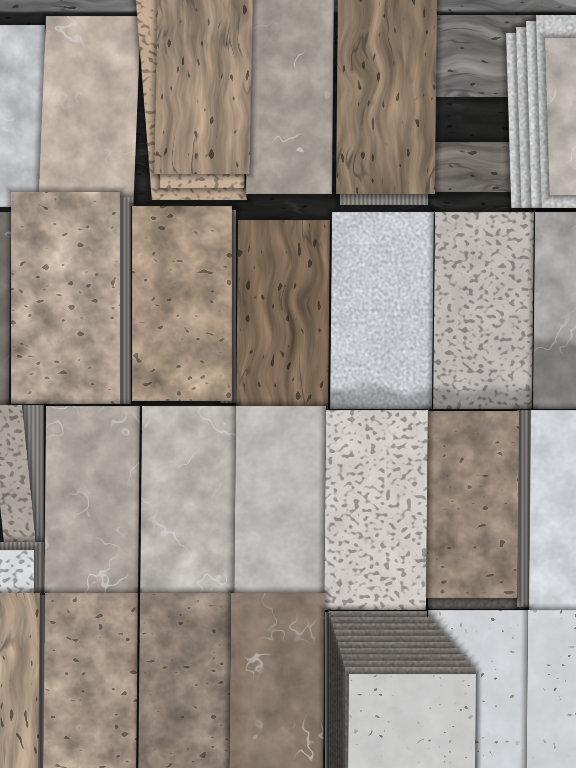
Give the GLSL for this texture, as a WebGL 2 fragment shader.

```glsl
#version 300 es
precision highp float;
// Stone sample slabs laid out in overlapping rows on a wooden pallet.
uniform vec2 u_resolution;
out vec4 fragColor;

const int MARBLE = 0, MOTTLED = 1, STREAKED = 2, FINE = 3, COARSE = 4, SPLIT = 5, PITTED = 6, EDGES = 7;
const float LEFT = -.1, RIGHT = 5.9, BOTTOM = 7.8; // just beyond the canvas
vec2 pos, topPoint, topTone; // topmost surface so far: place on the stone and tone
int topKind;
float pixel, shade;

vec2 gradient(vec2 cell) {
  vec3 h = fract(cell.xyx * vec3(.1031, .103, .0973));
  h += dot(h, h.yzx + 33.33);
  return fract((h.xx + h.yz) * h.zy) * 2.5 - 1.25;
}

float noise(vec2 p) {
  vec2 i = floor(p), f = p - i, u = f * f * (3. - 2. * f), e = vec2(1, 0);
  return mix(mix(dot(gradient(i), f), dot(gradient(i + e), f - e), u.x),
             mix(dot(gradient(i + e.yx), f - e.yx), dot(gradient(i + e.xx), f - e.xx), u.x), u.y);
}

float fbm(vec2 p) {
  float sum = 0., amp = .6;
  for (int i = 0; i < 4; i++) {
    sum += amp * noise(p);
    p = mat2(1.6, 1.2, -1.2, 1.6) * p + 7.;
    amp *= .58;
  }
  return sum;
}

// tone.x is brightness, tone.y runs from cool grey to warm brown
vec3 stone(vec2 p, vec2 tone, int kind) {
  vec3 c = tone.x * mix(vec3(1, 1.02, 1.04), vec3(1, .8, .6), tone.y);
  bool streaked = kind == STREAKED;
  float region = noise(p * 2.5);
  vec2 q = streaked ? vec2(p.x + .12 * region, p.y * .12) : p;
  float cloud = fbm(q * (streaked ? 8. : 3.5));
  float crack = abs(fbm(q * (streaked ? vec2(3, 6) : vec2(1.4)) + 9.));
  vec2 gritScale = kind == MOTTLED ? vec2(12, 18) : streaked ? vec2(20, 9) : kind == FINE ? vec2(31) : vec2(19, 22);
  float grit = noise(p * gritScale);
  float pits = smoothstep(.38, .53, grit);
  if (kind == MARBLE) {
    float vein = smoothstep(.025, 0., crack) * smoothstep(-.05, .35, region);
    c = mix(c * (1. + .28 * cloud), vec3(.85), .6 * vein);
  } else if (kind == MOTTLED) {
    c *= (1. + .5 * cloud) * (1. + .08 * grit - .4 * pits);
  } else if (streaked) {
    c *= (1. + .6 * cloud) * (1. - .45 * pits);
    c = mix(c, vec3(.23), .55 * smoothstep(.05, 0., crack) * smoothstep(0., .3, region));
  } else if (kind == FINE) {
    c *= 1. + .2 * grit + .1 * cloud;
  } else if (kind == COARSE) {
    c *= 1.08 + .1 * cloud - .32 * smoothstep(.02, .38, grit);
  } else if (kind == SPLIT) {
    c *= 1. + .16 * cloud + .04 * grit;
  } else if (kind == PITTED) {
    c = mix(c * (1. + .08 * cloud), vec3(.4, .34, .27), .75 * pits * smoothstep(-.25, .2, region));
  } else {
    c *= .86 + .14 * sin(p.x * 150.);
  }
  return c;
}

// box holds left, top, right, bottom; lean shifts x with depth
void slab(vec4 box, float lean, vec2 tone, int kind) {
  vec2 q = pos - box.xy, halfSize = .5 * (box.zw - box.xy);
  q.x -= lean * q.y;
  vec2 e = abs(q - halfSize) - halfSize;
  float d = max(e.x, e.y), cover = 1. - smoothstep(-pixel, pixel, d);
  shade = mix(shade * (.5 + .5 * smoothstep(-.03, .08, d)), 1., cover);
  topTone = mix(topTone, tone, cover);
  if (d < 0.) {
    topPoint = q + box.xy * 7.;
    topKind = kind;
  }
}

// one slab of a row that shares its top and bottom
void tile(vec2 row, float left, float right, vec2 tone, int kind) {
  slab(vec4(left, row.x, right, row.y), -.01, tone, kind);
}

// thin sheets seen edge on
void sheets(vec4 box) { slab(box, 0., vec2(.58, .2), EDGES); }

void main() {
  // x runs right and y runs down from the top edge
  vec2 uv = gl_FragCoord.xy / u_resolution;
  pos = vec2(uv.x, 1. - uv.y) * vec2(5.76, 7.68);
  pixel = 5. / u_resolution.y;
  shade = 1.;

  // dark ground and pallet boards, grain along x
  topPoint = pos.yx;
  topKind = STREAKED;
  topTone = mix(vec2(.43, .1), vec2(.14, .15), smoothstep(.1, .14, pos.y));
  slab(vec4(4, .15, RIGHT, .97), 0., vec2(.44, .2), STREAKED);
  slab(vec4(4, 1.42, RIGHT, 1.92), 0., vec2(.46, .3), STREAKED);
  topPoint = pos.yx;

  // top row
  vec2 row = vec2(LEFT, 1.94);
  slab(vec4(LEFT, .25, .45, 2.07), 0., vec2(.75, .03), MARBLE);
  slab(vec4(.46, .16, 1.41, 2.06), -.04, vec2(.74, .4), MARBLE);
  slab(vec4(1.35, LEFT, 2.3, 2.), .08, vec2(.7, .65), COARSE);
  slab(vec4(1.6, 1.72, 2.44, 1.88), 0., vec2(.72, .6), COARSE);
  tile(row, 2.48, 3.34, vec2(.64, .32), MARBLE);
  slab(vec4(1.58, LEFT, 2.53, 1.74), -.02, vec2(.6, .65), STREAKED);
  sheets(vec4(3.4, 1.8, 4.28, 2.05));
  tile(row, 3.38, 4.37, vec2(.52, .7), STREAKED);
  for (float i = 0.; i < 4.; i++)
    slab(vec4(5.06 + .1 * i, .33 - .06 * i, RIGHT, 2.08), .03, vec2(.8 - .04 * mod(i, 2.), .08), FINE);
  slab(vec4(5.45, .38, RIGHT, 1.95), .03, vec2(.71, .25), MARBLE);

  // second row
  row = vec2(2.12, 4.09);
  tile(row, LEFT, .11, vec2(.46, .35), MARBLE);
  sheets(vec4(1.1, 1.97, 1.31, 4.04));
  slab(vec4(.11, 1.92, 1.2, 4.04), 0., vec2(.67, .48), MOTTLED);
  sheets(vec4(2.2, 2.1, 2.36, 4.03));
  slab(vec4(1.32, 2.06, 2.32, 4.01), 0., vec2(.63, .62), MOTTLED);
  tile(row + vec2(.08, 0), 2.38, 3.3, vec2(.48, .8), STREAKED);
  tile(row, 3.32, 4.34, vec2(.77, 0), FINE);
  tile(row, 4.35, 5.34, vec2(.69, .2), COARSE);
  tile(row, 5.35, RIGHT, vec2(.64, .15), MARBLE);
  // damp lower ends
  float dampTop = mix(3.82, 3.35, step(5.34, pos.x));
  shade *= 1. - .24 * step(3.3, pos.x) * smoothstep(dampTop, dampTop + .14, pos.y + .15 * noise(pos * 4.));

  // third row
  row = vec2(4.06, 5.93);
  sheets(vec4(.1, 4.05, .44, 5.5));
  slab(vec4(LEFT, 4.05, .22, 5.42), .1, vec2(.62, .3), COARSE);
  sheets(vec4(LEFT, 5.42, .44, 6.));
  slab(vec4(LEFT, 5.5, .34, 6.), 0., vec2(.78, .05), COARSE);
  tile(row, .46, 1.4, vec2(.67, .3), MARBLE);
  tile(row, 1.42, 2.36, vec2(.72, .22), MARBLE);
  tile(row, 2.36, 3.26, vec2(.74, .18), SPLIT);
  slab(vec4(4.28, 5.9, 5.3, 6.09), 0., vec2(.38, .25), FINE);
  sheets(vec4(5.17, 4.1, 5.33, 6.07));
  tile(row + .05, 4.28, 5.19, vec2(.57, .55), MOTTLED);
  row = vec2(4.1, 6.1);
  tile(row, 3.26, 4.28, vec2(.76, .2), COARSE);
  tile(row, 5.31, RIGHT, vec2(.81, 0), SPLIT);

  // bottom row
  row = vec2(5.93, BOTTOM);
  sheets(vec4(.3, 5.95, .45, BOTTOM));
  tile(row, LEFT, .4, vec2(.64, .6), STREAKED);
  tile(row, .45, 1.38, vec2(.63, .52), MOTTLED);
  tile(row, 1.4, 2.31, vec2(.54, .5), MOTTLED);
  tile(row, 2.31, 3.25, vec2(.52, .58), MARBLE);
  row.x = 6.1;
  tile(row, 4.28, 5.28, vec2(.81, .02), PITTED);
  tile(row, 5.28, RIGHT, vec2(.81, .05), PITTED);

  // fanned stack with its front slab
  sheets(vec4(3.25, 6.12, 3.6, BOTTOM));
  for (float i = 0.; i < 10.; i++)
    slab(vec4(3.29 + .018 * i, 6.11 + .062 * i, 4.27 + .052 * i, BOTTOM), 0., vec2(.53, .3), FINE);
  tile(vec2(6.74, BOTTOM), 3.49, 4.76, vec2(.79, .1), PITTED);

  fragColor = vec4(shade * stone(topPoint, topTone, topKind), 1);
}
```
